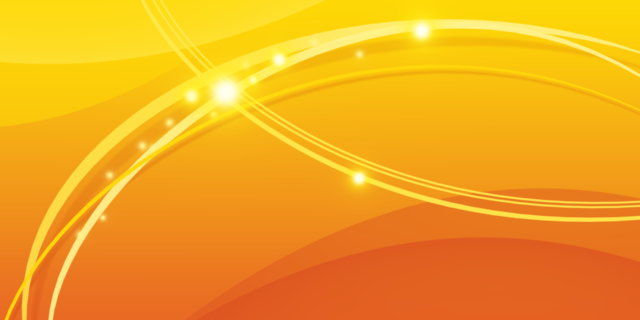
Give the GLSL for this background, as a WebGL 1 fragment shader.

```glsl
precision highp float;
uniform vec2 u_resolution;

#define TOP_GOLD vec3(0.995, 0.85, 0.02)
#define MID_AMBER vec3(0.955, 0.64, 0.09)
#define LOW_ORANGE vec3(0.91, 0.40, 0.14)
#define SHADE vec3(0.86, 0.32, 0.13)
#define LEMON vec3(1.0, 0.91, 0.30)
#define CREAM vec3(1.0, 0.95, 0.56)
#define GOLD vec3(1.0, 0.84, 0.04)
#define HALO vec3(1.0, 0.95, 0.10)
#define SEGMENTS 32
#define SMALL_SPARKS 12

float hash(float n) {
  return fract(sin(n * 127.1) * 43758.5453);
}

vec2 bezier(vec2 a, vec2 b, vec2 c, vec2 d, float t) {
  float s = 1.0 - t;
  return s * s * s * a + 3.0 * s * t * (s * b + t * c) + t * t * t * d;
}

// Signed distance to a cubic curve whose half width follows a quadratic
float ribbon(vec2 p, vec2 a, vec2 b, vec2 c, vec2 d, vec3 width) {
  float nearest = 10.0;
  vec2 start = a;
  for (int i = 0; i < SEGMENTS; i++) {
    float t = float(i) / float(SEGMENTS);
    vec2 end = bezier(a, b, c, d, t + 1.0 / float(SEGMENTS));
    vec2 along = end - start;
    float h = clamp(dot(p - start, along) / dot(along, along), 0.0, 1.0);
    t += h / float(SEGMENTS);
    float s = 1.0 - t;
    float w = dot(width, vec3(s * s, 2.0 * s * t, t * t));
    nearest = min(nearest, length(p - start - along * h) - w);
    start = end;
  }
  return nearest;
}

// The three rising arcs
float outerArc(vec2 p) {
  return ribbon(p, vec2(0.076, -0.016), vec2(0.047, 0.661), vec2(1.094, 1.135),
                vec2(2.01, 0.833), vec3(0.0065, 0.036, 0.003));
}

float innerArc(vec2 p) {
  return ribbon(p, vec2(0.156, -0.016), vec2(0.195, 0.479), vec2(1.167, 1.266),
                vec2(2.01, 0.758), vec3(0.0065, 0.023, 0.004));
}

float thinArc(vec2 p) {
  return ribbon(p, vec2(0.013, -0.016), vec2(0.198, 0.492), vec2(1.135, 1.065),
                vec2(2.01, 0.651), vec3(0.005, 0.009, 0.002));
}

// Height of p above a parabola
float above(vec2 p, vec2 vertex, float bend) {
  float dx = p.x - vertex.x;
  return p.y - vertex.y - bend * dx * dx;
}

vec3 spark(vec3 col, vec2 p, vec2 center, float size) {
  float r = length(p - center) / size;
  col = mix(col, HALO, 0.35 * exp(-r * 0.45));
  col = mix(col, HALO, 0.85 * exp(-r * r * 0.3));
  return mix(col, vec3(1.0, 1.0, 0.94), exp(-r * r * r * 0.8));
}

void main() {
  vec2 p = gl_FragCoord.xy / u_resolution * vec2(2.0, 1.0);
  float px = 1.0 / u_resolution.y;

  // Vertical gradient
  vec3 col = mix(LOW_ORANGE, MID_AMBER, smoothstep(-0.1, 0.6, p.y));
  col = mix(col, TOP_GOLD, smoothstep(0.4, 1.05, p.y));

  // Light sheets in the upper left
  float lower = above(p, vec2(-0.114, 0.598), 0.44);
  float upper = above(p, vec2(0.156, 0.80), 0.27);
  float fade = 1.0 - smoothstep(0.3, 1.1, p.x);
  col = mix(col, TOP_GOLD, 0.55 * fade * smoothstep(-px, px, lower));
  col = mix(col, LEMON, 0.6 * exp(-max(upper, 0.0) * 7.0) * smoothstep(-px, px, upper));

  // Shaded hills in the lower right
  float back = above(p, vec2(1.693, 0.411), -0.33);
  float front = above(p, vec2(1.51, 0.258), -0.32);
  col = mix(col, SHADE, 0.45 * exp(min(back, 0.0) * 2.5) * smoothstep(px, -px, back));
  col = mix(col, SHADE, 0.75 * exp(min(front, 0.0) * 5.0) * smoothstep(px, -px, front));

  // Soft shadows under the arcs
  vec3 shadow = col * vec3(0.95, 0.83, 0.8);
  col = mix(col, shadow, 0.6 * smoothstep(0.008, -0.008, outerArc(p + vec2(-0.03, 0.055))));
  col = mix(col, shadow, 0.8 * smoothstep(0.006, -0.006, thinArc(p + vec2(-0.012, 0.018))));

  // Arcs
  col = mix(col, mix(LEMON, CREAM, smoothstep(0.6, 1.4, p.x)),
            0.85 * smoothstep(px, -px, outerArc(p)));
  col = mix(col, CREAM, 0.92 * smoothstep(px, -px, innerArc(p)));
  col = mix(col, GOLD, smoothstep(px, -px, thinArc(p)));

  // Descending strands: one broad, two fine
  float broad = ribbon(p, vec2(0.438, 1.016), vec2(0.56, 0.74), vec2(1.12, 0.25),
                       vec2(2.01, 0.32), vec3(0.005, 0.011, 0.006));
  float fine = ribbon(p, vec2(0.471, 1.016), vec2(0.604, 0.745), vec2(1.133, 0.302),
                      vec2(2.01, 0.357), vec3(0.003, 0.004, 0.003));
  fine = min(fine, ribbon(p, vec2(0.495, 1.016), vec2(0.625, 0.747), vec2(1.146, 0.318),
                          vec2(2.01, 0.37), vec3(0.003, 0.004, 0.003)));
  col = mix(col, LEMON, 0.95 * smoothstep(px, -px, min(broad, fine)));

  // Small sparks scattered along the inner arc
  for (int i = 0; i < SMALL_SPARKS; i++) {
    float n = float(i);
    vec2 spot = bezier(vec2(0.156, -0.016), vec2(0.195, 0.479), vec2(1.167, 1.266),
                       vec2(2.01, 0.758), 0.2 + 0.04 * n);
    spot += (vec2(hash(n + 1.0), hash(n + 31.0)) - 0.5) * 0.13;
    float r = length(p - spot) / (0.007 + 0.004 * hash(n + 57.0));
    col = mix(col, CREAM, 0.85 * exp(-r * r * 0.7) + 0.2 * exp(-r * 0.6));
  }

  // Large sparks
  col = spark(col, p, vec2(0.60, 0.70), 0.019);
  col = spark(col, p, vec2(0.872, 0.813), 0.019);
  col = spark(col, p, vec2(0.79, 0.75), 0.012);
  col = spark(col, p, vec2(1.122, 0.443), 0.018);
  col = spark(col, p, vec2(1.318, 0.904), 0.026);
  col = spark(col, p, vec2(0.706, 0.712), 0.043);

  gl_FragColor = vec4(col, 1.0);
}
```
